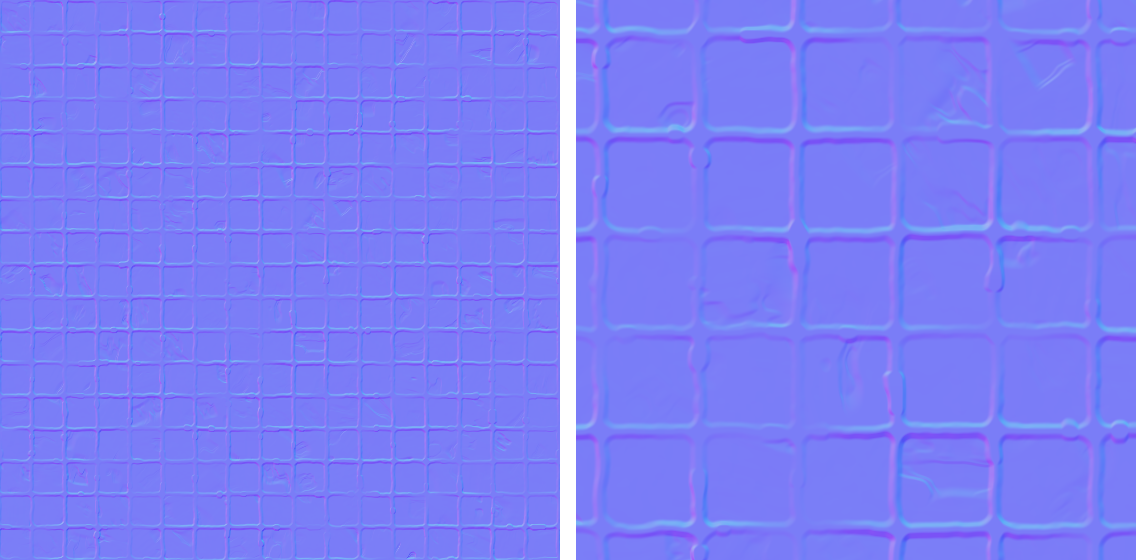
Left: the whole. Right: its middle third, enlarged.
Write a three.js fragment shader that draws this texture map.

```glsl
// Tangent-space normal map of a 17 by 17 grid of worn, slightly uneven stone tiles.
varying vec2 vUv;

const float TILES = 17.0;
const vec3 FLAT_COLOR = vec3(0.48, 0.49, 0.97);
const vec2 TILT_SCALE = vec2(0.0062, 0.0092);
const float BEVEL = 0.036;       // half width of a tile's sloped rim, in tiles
const float SAMPLE_STEP = 0.014; // offset for slopes, in tiles

float hash(vec2 p) {
  vec3 q = fract(vec3(p.xyx) * 0.1031);
  q += dot(q, q.yzx + 33.33);
  return fract((q.x + q.y) * q.z);
}

// Value noise that wraps after the given whole period.
float noise(vec2 p, float period) {
  vec2 i = floor(p);
  vec2 f = fract(p);
  f = f * f * f * (f * (f * 6.0 - 15.0) + 10.0);
  vec2 a = mod(i, period);
  vec2 b = mod(i + 1.0, period);
  return mix(mix(hash(a), hash(vec2(b.x, a.y)), f.x),
             mix(hash(vec2(a.x, b.y)), hash(b), f.x), f.y);
}

float fbm(vec2 p) {
  float sum = 0.0;
  float amplitude = 0.55;
  for (int i = 0; i < 3; i++) {
    sum += amplitude * noise(p, 512.0);
    p = p * 2.03 + 17.3;
    amplitude *= 0.45;
  }
  return sum;
}

float roundedBox(vec2 p, vec2 halfSize, float radius) {
  vec2 d = abs(p) - halfSize + radius;
  return length(max(d, 0.0)) + min(max(d.x, d.y), 0.0) - radius;
}

vec2 rotate(vec2 p, float angle) {
  float c = cos(angle);
  float s = sin(angle);
  return vec2(c * p.x - s * p.y, s * p.x + c * p.y);
}

// Hand-cut wobble of the tile edges, at a coarse and a fine scale.
vec2 wobble(vec2 p) {
  vec2 coarse = vec2(noise(p * 3.0, TILES * 3.0), noise(p * 3.0 + 9.0, TILES * 3.0));
  vec2 fine = vec2(noise(p * 10.0, TILES * 10.0), noise(p * 10.0 + 5.0, TILES * 10.0));
  return (coarse - 0.5) * 0.04 + (fine - 0.5) * 0.014;
}

// Cleft ledges, directional grain and a slight lean on the face of one tile.
float faceRelief(vec2 local, vec2 id) {
  float wear = hash(id + 41.0);
  vec2 q = rotate(local, 6.283 * hash(id + 53.0)) + id * 3.7;
  float field = fbm(q * vec2(1.3, 2.8));
  float patchMask = smoothstep(0.5, 0.8, noise(q * 1.9 + 31.0, 512.0));
  float ledge = smoothstep(-0.04, 0.04, field - 0.45)
              + 0.6 * smoothstep(-0.03, 0.03, field - 0.56);
  float grain = noise(q * vec2(2.5, 11.0), 512.0);
  float swell = fbm(q * 2.2 + 70.0);
  vec2 lean = vec2(hash(id + 61.0), hash(id + 67.0)) - 0.5;
  return ledge * patchMask * mix(0.08, 0.65, wear * wear)
       + grain * 0.05 * wear + swell * 0.14 + dot(lean, local) * 1.3;
}

float surfaceHeight(vec2 p) {
  vec2 warped = p + wobble(p);
  vec2 id = mod(floor(warped), TILES);
  vec2 local = fract(warped) - 0.5;

  // Each tile has its own size, place and corner rounding.
  vec2 jitter = (vec2(hash(id + 3.0), hash(id + 7.0)) - 0.5) * 0.02;
  vec2 halfSize = 0.442 + 0.02 * vec2(hash(id + 11.0), hash(id + 19.0));
  float radius = mix(0.06, 0.14, hash(id + 23.0));
  float edge = roundedBox(local - jitter, halfSize, radius);

  // Chips bite into the rim here and there.
  float chip = smoothstep(0.7, 1.0, noise(p * 4.0 + 2.0, TILES * 4.0));
  edge += chip * 0.06;

  float tile = 1.0 - smoothstep(-BEVEL, BEVEL, edge);
  float grooveFloor = 0.65 * smoothstep(0.2, 0.9, noise(p + 4.0, TILES));
  float face = 0.92 + faceRelief(local, id);
  return mix(grooveFloor, face, tile);
}

vec2 slope(vec2 p) {
  vec2 e = vec2(SAMPLE_STEP, 0.0);
  return vec2(surfaceHeight(p + e.xy) - surfaceHeight(p - e.xy),
              surfaceHeight(p + e.yx) - surfaceHeight(p - e.yx)) / (2.0 * SAMPLE_STEP);
}

void main() {
  // The rows drift slightly towards the middle of the sheet.
  vec2 drift = sin(3.14159 * vUv);
  vec2 p = vUv * TILES + vec2(0.03, 0.0) + vec2(0.06, 0.03) * drift * drift;

  // Red leans with the fall to the right, green with the fall downwards.
  vec2 tilt = slope(p) * vec2(-1.0, 1.0) * TILT_SCALE;
  tilt = clamp(tilt, vec2(-0.16, -0.17), vec2(0.16, 0.2));
  gl_FragColor = vec4(FLAT_COLOR + vec3(tilt, -0.2 * dot(tilt, tilt)), 1.0);
}
```
